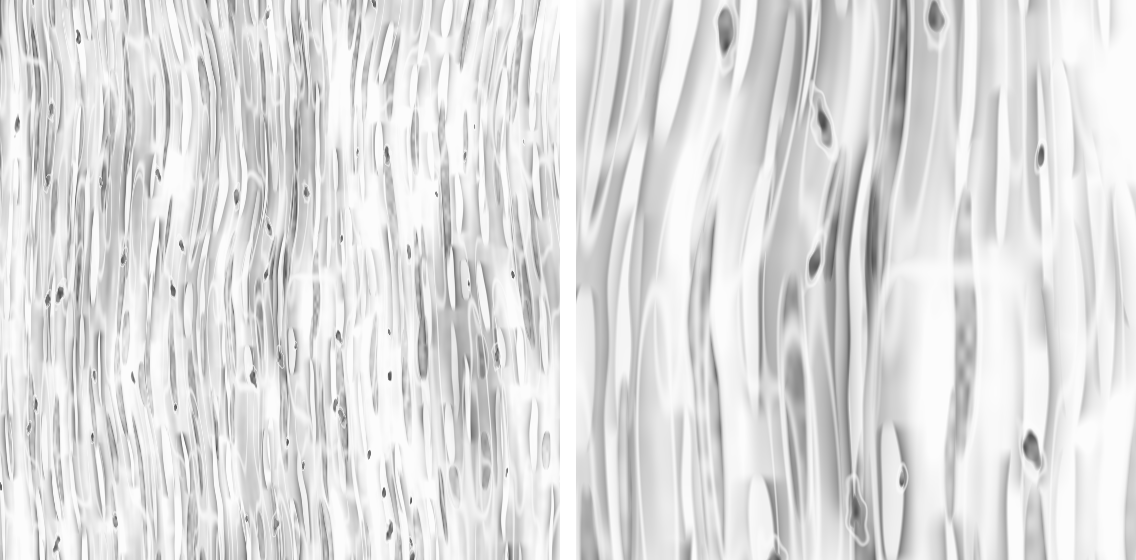
Left, the full canvas; right, a detail of the centre.
This texture map is drawn by a WebGL 1 fragment shader. Its source:

```glsl
precision highp float;
uniform vec2 u_resolution;

float hash(vec2 p) {
  return fract(sin(dot(p, vec2(127.1, 311.7))) * 43758.5453);
}

float noise(vec2 p) {
  vec2 i = floor(p), f = fract(p);
  f = f * f * (3.0 - 2.0 * f);
  return mix(mix(hash(i), hash(i + vec2(1.0, 0.0)), f.x),
             mix(hash(i + vec2(0.0, 1.0)), hash(i + vec2(1.0)), f.x), f.y);
}

float fbm(vec2 p) {
  float sum = 0.0, amp = 0.53;
  for (int i = 0; i < 4; i++) {
    sum += amp * noise(p);
    p = p * vec2(1.9, 1.6) + vec2(17.3, 9.1);
    amp *= 0.5;
  }
  return sum;
}

// Thin contour line of a stretched noise field
float vein(vec2 p, float width) {
  return 1.0 - smoothstep(0.0, width, abs(noise(p) - 0.5));
}

// Long tapered fibres: x = shadow, y = highlight
vec2 fibres(vec2 p, vec2 grid, float seed) {
  vec2 result = vec2(0.0);
  float column = floor(p.x * grid.x);
  float streak = noise(p * vec2(60.0, 14.0) + seed);
  float grain = noise(p * vec2(230.0, 90.0));
  for (int i = -1; i <= 1; i++) {
    float cx = column + float(i);
    float shift = hash(vec2(cx, seed));
    float row = floor(p.y * grid.y + shift);
    for (int j = -1; j <= 1; j++) {
      vec2 id = vec2(cx, row + float(j));
      vec2 key = id + seed;
      if (hash(key + 3.7) > 0.8) continue;
      vec2 jitter = 0.2 + 0.6 * vec2(hash(key + 11.3), hash(key + 23.9));
      vec2 e = p - (id + jitter - vec2(0.0, shift)) / grid;
      float size = hash(key + 31.1);
      float t = e.y * grid.y / mix(0.3, 0.8, size);
      if (abs(t) > 1.0) continue;
      e.x += 0.004 * (noise(vec2(e.y * 22.0, key.x * 7.1)) - 0.5);
      float halfWidth = mix(0.003, 0.0085, hash(key + 47.5)) * sqrt(1.0 - t * t);
      float d = abs(e.x) - halfWidth;
      float fade = 1.0 - smoothstep(0.75, 1.0, abs(t));
      float side = mix(hash(key + 53.0), hash(key + 61.0), smoothstep(-0.003, 0.003, e.x));
      float inside = 1.0 - smoothstep(-0.0015, 0.001, d);
      float outline = (1.0 - inside) * exp(-max(d, 0.0) / 0.0055);
      float rim = 1.0 - smoothstep(0.0, 0.0016, abs(d - 0.0025));
      if (hash(key + 71.0) < 0.62) {
        // Pale tube with shaded flanks
        result.x = max(result.x, outline * fade * (0.12 + 0.42 * side) * (0.4 + 0.9 * streak));
        result.y = max(result.y, inside * fade * 0.9);
      } else {
        // Grey hollow with a pale rim
        float edge = exp(-abs(d + 0.001) / 0.0016);
        float hollow = inside * (0.12 + 0.2 * grain) + edge * 0.28 * side;
        result.x = max(result.x, hollow * fade * (0.5 + 0.8 * streak));
        result.y = max(result.y, rim * fade * 0.7);
      }
    }
  }
  return result;
}

// Small ragged pits: x = shadow, y = pale rim
vec2 pits(vec2 p) {
  vec2 result = vec2(0.0), cell = floor(p * 11.0);
  float ragged = noise(p * vec2(190.0, 110.0)) - 0.5;
  for (int i = -1; i <= 1; i++) {
    for (int j = -1; j <= 1; j++) {
      vec2 id = cell + vec2(float(i), float(j));
      if (hash(id + 5.3) > 0.42) continue;
      vec2 e = p - (id + vec2(hash(id + 13.1), hash(id + 29.7))) / 11.0;
      float size = mix(0.4, 1.3, hash(id + 37.3));
      e.x += e.y * 0.5 * (hash(id + 43.1) - 0.5);
      float r = length(e / (size * vec2(0.0042, 0.013))) + 0.9 * ragged;
      float body = 1.0 - smoothstep(0.6, 1.15, r);
      float depth = 0.3 + 0.4 * noise(p * vec2(260.0, 130.0) + 8.0);
      result.x = max(result.x, body * depth);
      result.y = max(result.y, 1.0 - smoothstep(0.0, 0.35, abs(r - 1.4)));
    }
  }
  return result;
}

void main() {
  vec2 uv = gl_FragCoord.xy / u_resolution;

  // Meandering grain direction
  vec2 p = uv;
  p.x += 0.07 * (noise(uv * vec2(3.0, 2.6)) - 0.5);
  p.x += 0.022 * (noise(uv * vec2(9.0, 6.0) + 4.0) - 0.5);

  // Soft vertical shading, thinned out in broad pale areas
  float broad = noise(uv * vec2(6.0, 4.0) + 31.0) - 0.5;
  float tone = fbm(p * vec2(32.0, 4.5)) + 0.5 * broad;
  float dark = 0.5 * max(tone - 0.37, 0.0);
  dark += 0.07 * (noise(p * vec2(130.0, 10.0)) - 0.5);
  dark += 0.03 * (noise(uv * vec2(110.0, 60.0)) - 0.5);

  // Fibres in two sizes
  vec2 coarse = fibres(p, vec2(20.0, 5.0), 2.0);
  vec2 fine = fibres(p + vec2(0.37, 0.19), vec2(26.0, 8.0), 57.0);
  dark = dark * (1.0 - max(coarse.y, 0.7 * fine.y)) + max(coarse.x, 0.8 * fine.x);

  // Pale veins and pits
  float veins = max(vein(p * vec2(46.0, 5.0), 0.07), 0.8 * vein(p * vec2(75.0, 8.0) + 20.0, 0.1));
  dark *= 1.0 - 0.75 * veins;
  vec2 pit = pits(uv);
  dark = max(dark * (1.0 - 0.6 * pit.y), pit.x);

  gl_FragColor = vec4(vec3(clamp(0.99 - dark, 0.3, 0.99)), 1.0);
}
```
